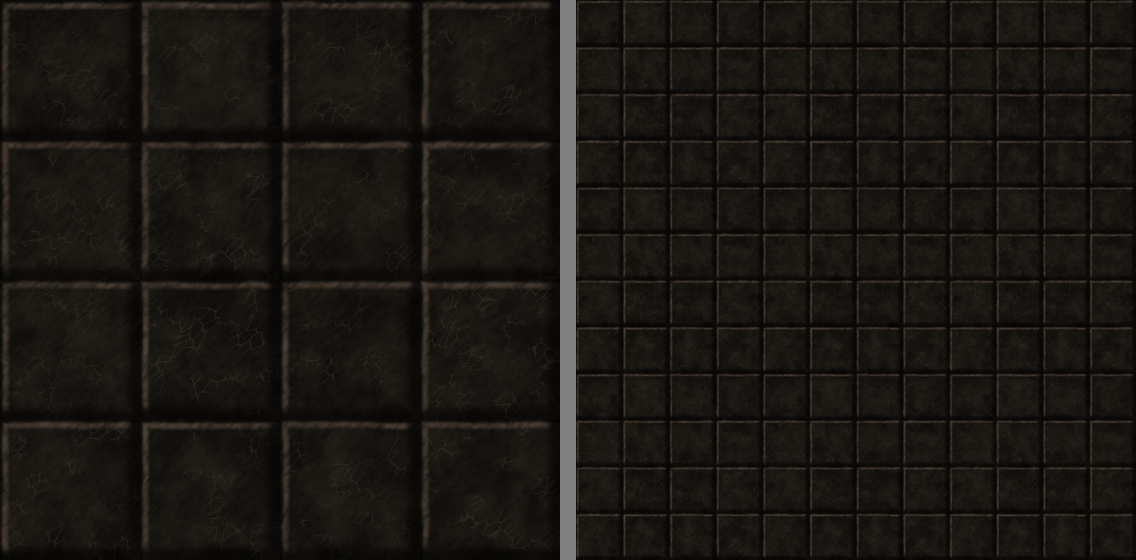
Left, the tile; right, the same tile 3 across and 3 down.
Reproduce this texture procedurally as a WebGL 2 fragment shader.

```glsl
#version 300 es
precision highp float;
// Dark leathery square pads in a four by four grid, lit from the upper left.
// Each pad has a worn bright bevel at its left and top and a soft shadow at its
// right and bottom; wrapped noise adds mottling, slanted fibres and creases.

uniform vec2 u_resolution;
out vec4 outColor;

const float PADS = 4.0;
const vec3 SOOT = vec3(0.066, 0.059, 0.044);
const vec3 HIDE = vec3(0.140, 0.129, 0.107);
const vec3 WORN_EDGE = vec3(0.275, 0.242, 0.208);
const vec3 RUST_EDGE = vec3(0.265, 0.210, 0.172);
const vec3 CREASE = vec3(0.230, 0.212, 0.178);

vec2 hash2(vec2 p) {
  vec3 q = fract(p.xyx * vec3(0.1031, 0.1030, 0.0973));
  q += dot(q, q.yzx + 33.33);
  return fract((q.xx + q.yz) * q.zy);
}

// Smooth value noise, repeating after a whole number of cells
float wrapNoise(vec2 uv, vec2 cells) {
  vec2 p = uv * cells;
  vec2 id = floor(p);
  vec2 f = fract(p);
  f = f * f * (3.0 - 2.0 * f);
  float a = hash2(mod(id, cells)).x;
  float b = hash2(mod(id + vec2(1.0, 0.0), cells)).x;
  float c = hash2(mod(id + vec2(0.0, 1.0), cells)).x;
  float d = hash2(mod(id + 1.0, cells)).x;
  return mix(mix(a, b, f.x), mix(c, d, f.x), f.y);
}

float layeredNoise(vec2 uv, float cells) {
  float sum = 0.0;
  float weight = 0.5;
  for (int i = 0; i < 4; i++) {
    sum += weight * wrapNoise(uv, vec2(cells));
    cells *= 2.0;
    weight *= 0.6;
  }
  return sum / 1.088;
}

// Gap between the two nearest cell points: zero along cell borders
float cellGap(vec2 uv, vec2 cells) {
  vec2 p = uv * cells;
  vec2 id = floor(p);
  vec2 nearest = vec2(8.0);
  for (int y = -1; y <= 1; y++) {
    for (int x = -1; x <= 1; x++) {
      vec2 cell = id + vec2(x, y);
      float d = length(cell + hash2(mod(cell, cells)) - p);
      nearest = vec2(min(nearest.x, d), min(nearest.y, max(nearest.x, d)));
    }
  }
  return nearest.y - nearest.x;
}

// Bright band just inside the left and top sides
float bevelLight(vec2 p, float wobble) {
  float d = min(p.x, 1.0 - p.y) + wobble;
  return smoothstep(0.005, 0.034, d) * (1.0 - smoothstep(0.040, 0.078, d));
}

// Dark band inside the right and bottom sides
float bevelShade(vec2 p, float wobble) {
  float d = min(1.0 - p.x, p.y) + wobble;
  return 1.0 - smoothstep(0.035, 0.125, d);
}

void main() {
  vec2 uv = gl_FragCoord.xy / u_resolution;
  vec2 pad = fract(uv * PADS);
  vec2 padRandom = hash2(floor(uv * PADS) + 17.0);

  // Whole-number shear keeps the slanted detail seamless
  vec2 bend = vec2(wrapNoise(uv, vec2(37.0)), wrapNoise(uv, vec2(29.0))) - 0.5;
  vec2 slanted = vec2(uv.x - uv.y, uv.x + uv.y) + bend * 0.016;

  float mottle = layeredNoise(uv, 20.0);
  float grain = wrapNoise(uv, vec2(190.0));
  float fibre = wrapNoise(slanted, vec2(118.0, 37.0));
  float wear = wrapNoise(uv, vec2(43.0));
  float wobble = (mottle - 0.5) * 0.022;

  // Mottled body, a little paler in the middle of each pad
  vec2 centred = abs(pad - 0.5);
  float middle = 1.0 - smoothstep(0.10, 0.52, max(centred.x, centred.y));
  float tone = 0.36 + 1.25 * (mottle - 0.5) + 0.22 * (middle - 0.5);
  tone += 0.24 * (grain - 0.5) + 0.26 * (fibre - 0.5) + 0.14 * (padRandom.x - 0.5);
  vec3 color = mix(SOOT, HIDE, clamp(tone, 0.0, 1.25));

  // Hair-thin creases that come and go
  float crease = 1.0 - smoothstep(0.015, 0.13, cellGap(slanted, vec2(54.0, 23.0)));
  float creaseArea = smoothstep(0.50, 0.78, wrapNoise(uv + bend * 0.03, vec2(31.0)));
  color = mix(color, CREASE, crease * creaseArea * mix(0.28, 0.48, padRandom.y));

  // Shadow sides, then the rubbed bright sides
  float shade = bevelShade(pad, wobble);
  float groove = 1.0 - smoothstep(0.0, 0.028, min(pad.x, 1.0 - pad.y));
  color *= (1.0 - 0.52 * shade) * (1.0 - 0.36 * groove);
  float rub = clamp(0.30 + 0.42 * wear + 0.55 * (fibre - 0.3) + 0.25 * grain, 0.12, 1.1);
  float light = bevelLight(pad, wobble) * (1.0 - 0.92 * shade) * rub;
  vec3 edgeColor = mix(WORN_EDGE, RUST_EDGE, wrapNoise(uv, vec2(24.0)));
  color = mix(color, edgeColor, light);

  outColor = vec4(color, 1.0);
}
```
